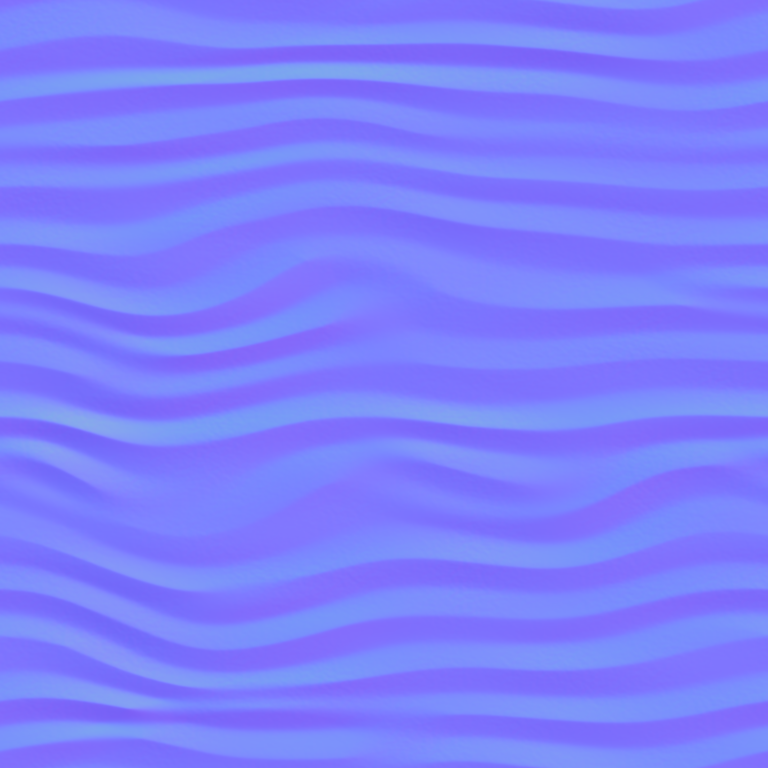
Give the GLSL for this texture map, as a WebGL 1 fragment shader.

```glsl
precision highp float;
uniform vec2 u_resolution;

const float TAU = 6.2831853;

vec2 cornerGradient(vec2 cell, vec2 period, float seed) {
  cell = mod(cell, period) + seed * 7.3;
  float h = fract(sin(dot(cell, vec2(12.99, 78.23))) * 4375.85);
  return vec2(cos(TAU * h), sin(TAU * h));
}

// Gradient noise that wraps over the unit square
float noise(vec2 uv, vec2 period, float seed) {
  vec2 p = uv * period;
  vec2 i = floor(p), f = p - i;
  vec2 s = f * f * f * (f * (f * 6.0 - 15.0) + 10.0);
  vec2 r = vec2(1.0, 0.0);
  float a = dot(cornerGradient(i, period, seed), f);
  float b = dot(cornerGradient(i + r.xy, period, seed), f - r.xy);
  float c = dot(cornerGradient(i + r.yx, period, seed), f - r.yx);
  float d = dot(cornerGradient(i + 1.0, period, seed), f - 1.0);
  return mix(mix(a, b, s.x), mix(c, d, s.x), s.y);
}

float duneHeight(vec2 uv) {
  // Bend the ripples along their length
  float y = uv.y + 0.012 * sin(TAU * (2.0 * uv.x - 0.3))
          + 0.085 * noise(uv, vec2(3.0, 2.0), 1.0)
          + 0.04 * noise(uv, vec2(3.0, 6.0), 2.0);

  // Two ripple spacings fork and merge where they meet
  float region = smoothstep(-0.13, 0.13, noise(uv, vec2(2.0, 5.0), 3.0));
  float wave = mix(sin(TAU * 12.0 * y), sin(TAU * 16.0 * y + 1.0), region);

  // Crisp crests, rounder troughs
  float ripple = asin(0.93 * wave + 0.055);
  float strength = 0.95 + 0.9 * noise(uv, vec2(3.0, 8.0), 4.0);
  float swell = 1.3 * noise(vec2(uv.x, y), vec2(2.0, 9.0), 5.0);

  // Fine sand grain, stronger in patches
  float patches = 0.7 + noise(uv, vec2(9.0, 14.0), 8.0);
  float grain = 0.05 * noise(uv, vec2(100.0, 130.0), 6.0)
              + 0.03 * noise(uv, vec2(170.0, 210.0), 7.0);
  return ripple * strength + swell + grain * patches;
}

void main() {
  vec2 uv = gl_FragCoord.xy / u_resolution;
  vec2 e = vec2(0.0012, 0.0);

  // Surface slope by central differences
  vec2 slope = vec2(duneHeight(uv - e.xy) - duneHeight(uv + e.xy),
                    duneHeight(uv - e.yx) - duneHeight(uv + e.yx)) / (2.0 * e.x);
  slope *= vec2(0.0019, 0.00172);
  slope.y += 0.7 * slope.y * slope.y;

  // Encode the slope as a tangent-space normal
  vec2 tilt = 0.5 * slope;
  float blue = 1.0 - 2.6 * dot(tilt, tilt);
  gl_FragColor = vec4(vec2(0.49, 0.494) + tilt, blue, 1.0);
}
```
